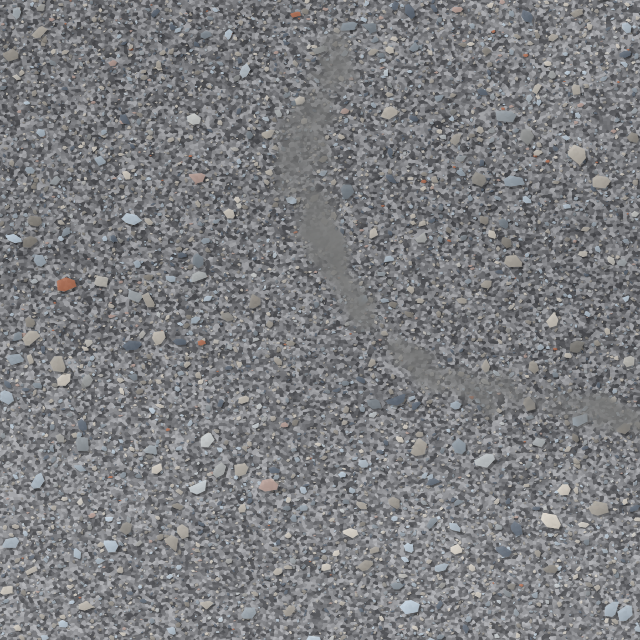
Reproduce this texture procedurally as a WebGL 2 fragment shader.

```glsl
#version 300 es
precision highp float;
// Worn gravel ground: soft cellular grain, three sizes of angular pebbles
// with small shadows, and a winding trail of smooth dust.
// Pebbles are random polygons scattered one per grid cell.

#define GRAIN_CELLS 190.0
#define GRAIN_CONTRAST 0.40
#define GROUND_COLOR vec3(0.468, 0.472, 0.486)
#define DUST_COLOR vec3(0.475, 0.477, 0.475)
#define FINE_CELLS 125.0
#define MEDIUM_CELLS 66.0
#define LARGE_CELLS 27.0
#define FLATTEN 1.15
#define EDGE_SOFTNESS 0.0011
#define SHADOW_DEPTH 0.30
#define SHADOW_SHIFT vec2(0.22, -0.30)

uniform vec2 u_resolution;
out vec4 fragColor;

const float TAU = 6.28319;

vec4 hash4(vec2 cell, float seed) {
    vec4 p = fract((cell.xyxy + seed) * vec4(0.1031, 0.1030, 0.0973, 0.1099));
    p += dot(p, p.wzxy + 33.33);
    return fract((p.xxyz + p.yzzw) * p.zywx);
}

// Layered sines with a warped domain, roughly -1 to 1
float mottle(vec2 p) {
    float sum = 0.0, amp = 0.55;
    for (int i = 0; i < 4; i++) {
        p += 0.6 * sin(p.yx * 1.3 + float(i));
        sum += amp * sin(p.x + 1.7) * sin(p.y + 0.4);
        p = mat2(1.5, 1.1, -1.1, 1.5) * p;
        amp *= 0.6;
    }
    return sum;
}

// Soft cellular noise: nearby random tones blended by distance
float cellGrain(vec2 p) {
    vec2 cell = floor(p);
    float tone = 0.0, total = 0.0;
    for (int y = -1; y <= 1; y++)
    for (int x = -1; x <= 1; x++) {
        vec2 id = cell + vec2(x, y);
        vec4 h = hash4(id, 3.0);
        vec2 d = p - id - h.xy;
        float weight = exp(-9.0 * dot(d, d));
        tone += weight * h.z;
        total += weight;
    }
    return tone / total - 0.5;
}

// Signed distance to an irregular six-sided stone
float stone(vec2 p, float radius, float shape) {
    float d = -radius;
    for (int i = 0; i < 6; i++) {
        float k = fract(shape * 37.0 + float(i) * 0.618 + shape * float(i * i) * 5.3);
        float a = TAU * (float(i) + 0.6 * k) / 6.0 + shape * TAU;
        d = max(d, dot(p, vec2(cos(a), sin(a))) - radius * (0.65 + 0.4 * k));
    }
    return d;
}

vec3 stoneColor(vec4 h) {
    vec3 gray = vec3(mix(0.50, 0.80, h.x));
    vec3 tint = mix(vec3(0.93, 1.0, 1.06), vec3(1.03, 1.0, 0.95), smoothstep(0.25, 0.55, h.y));
    vec3 color = gray * tint;
    color = mix(color, vec3(0.37, 0.41, 0.46), step(0.88, h.z));
    color = mix(color, vec3(0.70, 0.61, 0.58), step(0.965, h.w));
    return mix(color, vec3(0.69, 0.45, 0.35), step(0.992, h.w));
}

// Lay one size of pebbles, with shadows, over the color
void scatter(inout vec3 color, vec2 uv, float cells, float share, float seed, float soft) {
    vec2 p = uv * vec2(cells, cells * FLATTEN);
    vec2 cell = floor(p);
    float edge = soft * cells;
    for (int y = -1; y <= 1; y++)
    for (int x = -1; x <= 1; x++) {
        vec2 id = cell + vec2(x, y);
        vec4 h = hash4(id, seed);
        if (h.x > share) continue;
        vec4 look = hash4(id, seed + 57.0);
        float radius = mix(0.19, 0.40, h.w * h.w);
        vec2 q = p - id - mix(vec2(0.2), vec2(0.8), h.yz);
        float turn = TAU * look.y;
        mat2 spin = mat2(cos(turn), sin(turn), -sin(turn), cos(turn));
        vec2 stretch = vec2(0.88, mix(1.0, 1.5, look.x));
        float body = stone(spin * q * stretch, radius, h.y);
        float shadow = stone(spin * (q - SHADOW_SHIFT * radius) * stretch, radius, h.y);
        color *= 1.0 - SHADOW_DEPTH * (1.0 - smoothstep(-edge, edge * 1.5, shadow));
        float light = 0.05 * dot(q / radius, vec2(-0.5, 0.8));
        vec3 face = stoneColor(look.zwxy) + light;
        color = mix(color, face, 0.9 * (1.0 - smoothstep(-edge, edge, body)));
    }
}

// Cover of the dust trail; each node holds position and half width
float dustCover(vec2 uv) {
    vec3 trail[7] = vec3[7](
        vec3(0.54, 0.92, 0.025), vec3(0.46, 0.76, 0.042), vec3(0.51, 0.62, 0.026),
        vec3(0.56, 0.51, 0.013), vec3(0.66, 0.42, 0.016), vec3(0.86, 0.365, 0.018),
        vec3(1.03, 0.35, 0.028));
    float d = 1.0;
    for (int i = 0; i < 6; i++) {
        vec2 span = trail[i + 1].xy - trail[i].xy;
        vec2 rel = uv - trail[i].xy;
        float t = clamp(dot(rel, span) / dot(span, span), 0.0, 1.0);
        d = min(d, length(rel - span * t) - mix(trail[i].z, trail[i + 1].z, t));
    }
    float ragged = d + 0.028 * mottle(uv * 38.0);
    float patches = 0.72 + 0.4 * mottle(uv * 17.0 + 4.0);
    return (1.0 - smoothstep(-0.018, 0.016, ragged)) * clamp(patches, 0.35, 0.95);
}

void main() {
    vec2 uv = gl_FragCoord.xy / u_resolution.y;
    float soft = max(EDGE_SOFTNESS, 0.6 / u_resolution.y);
    // Broad light: paler toward the lower left and the upper right corner
    float light = 0.05 * (1.0 - smoothstep(0.25, 0.75, uv.y + 0.25 * uv.x)) - 0.012;
    light += 0.03 * smoothstep(1.0, 1.5, uv.x * 0.5 + uv.y) + 0.02 * mottle(uv * 7.0);
    // Fine grain and pebbles, smallest first
    vec3 color = GROUND_COLOR + GRAIN_CONTRAST * cellGrain(uv * GRAIN_CELLS * vec2(1.0, FLATTEN));
    scatter(color, uv, FINE_CELLS, 0.33, 11.0, soft);
    scatter(color, uv, MEDIUM_CELLS, 0.30, 23.0, soft);
    scatter(color, uv, LARGE_CELLS, 0.27, 41.0, soft);
    // Dust hides most of the texture beneath it
    vec3 dust = DUST_COLOR + 0.015 * mottle(uv * 60.0);
    color = mix(color, dust, dustCover(uv));
    fragColor = vec4(clamp(color + light, 0.0, 1.0), 1.0);
}
```
